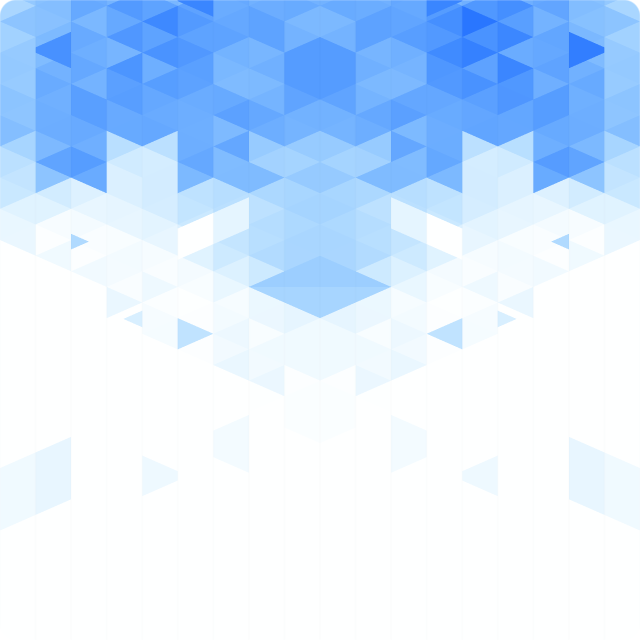
Write a WebGL 1 fragment shader that draws this background.

```glsl
precision highp float;
// Mirrored mosaic of blue triangles that thins out into white towards the bottom.

uniform vec2 u_resolution;

#define COLUMNS 18.0       // triangle columns across the canvas
#define SIDE 0.0488        // vertical side of one triangle
#define TOP_OFFSET 0.0091  // first lattice vertex below the top edge
#define SOLID_TONE 0.66    // tone of the deep upper band
#define FINE_GRAIN 0.24    // tone variation per triangle
#define BROAD_GRAIN 0.22   // tone variation per large rhombus
#define RIGHT_DEPTH 0.10   // extra depth on the right side
#define CORNER 0.025       // radius of the white corners
#define SEAM 0.010         // strength of the column seams

float hash(vec2 p) {
  return fract(sin(dot(p, vec2(127.1, 311.7))) * 43758.5453);
}

float bump(vec2 offset, vec2 size) {
  vec2 q = offset / size;
  return exp(-dot(q, q));
}

// Smooth tone before faceting: column counts from the centre, depth from the top.
float toneField(float column, float depth, float side, float grain) {
  float edge = 0.254 - 0.047 * cos(1.5708 * (floor(column) - 0.5));

  float solid = SOLID_TONE - 0.20 * smoothstep(6.8, 8.7, column);
  float ridge = bump(vec2(column - 4.7, depth - 0.07), vec2(1.8, 0.10));
  solid += (0.14 + RIGHT_DEPTH * step(0.0, side)) * ridge;
  solid += 0.10 * bump(vec2(column - 6.2, depth - 0.17), vec2(1.2, 0.05));

  float tail = 0.10 + 0.27 * exp(-column * column / 14.0);
  tail += 0.12 * exp(-20.0 * max(depth - edge, 0.0));
  tail *= 1.0 - smoothstep(0.42 - 0.03 * column, 0.56 - 0.022 * column, depth);
  tail += 0.20 * smoothstep(6.8, 8.0, column) * (1.0 - smoothstep(0.30, 0.36, depth));

  float mistEnd = 0.62 - 0.038 * max(column - 2.0, 0.0);
  float mist = 0.09 * grain * step(depth, mistEnd);
  return mix(solid, max(tail, mist), smoothstep(edge - 0.015, edge + 0.015, depth));
}

// Sets the tone inside a box of the three lattice axes.
void facet(inout float tone, vec3 p, vec3 low, vec3 high, float value) {
  vec3 inside = step(low, p) * step(p, high);
  tone = mix(tone, value, inside.x * inside.y * inside.z);
}

vec3 palette(float t) {
  return vec3(0.995 - 0.87 * t, 1.0 - 0.33 * t - 0.24 * t * t, 1.0);
}

vec3 mosaic(vec2 uv) {
  float side = uv.x - 0.5;
  float column = abs(side) * COLUMNS;
  float row = (1.0 - uv.y - TOP_OFFSET) / SIDE;

  // Lattice axes: two diagonals and the column.
  vec3 p = vec3(row - 0.5 * column, row + 0.5 * column, column);
  vec3 cell = floor(p);
  float outward = step(0.5, cell.y - cell.x - cell.z);
  float midColumn = cell.z + mix(0.333, 0.667, outward);
  float midDepth = 0.5 * (cell.x + cell.y + 1.0) * SIDE + TOP_OFFSET;

  float fine = hash(cell.xy + 17.0 * cell.z);
  float broad = hash(floor(cell.xy * 0.5) + 5.3);
  float tone = toneField(midColumn, midDepth, side, fine);
  tone *= 1.0 + FINE_GRAIN * (fine - 0.5) + BROAD_GRAIN * (broad - 0.5);

  // Deep facets in the upper band
  facet(tone, p, vec3(1, 1, 0), vec3(3, 3, 1), 0.76);
  facet(tone, p, vec3(4, 6, 1), vec3(5, 7, 3), 0.57);
  facet(tone, p, vec3(-9, -9, 3), vec3(9, 1.85, 4), 0.88);
  facet(tone, p, vec3(-2.67, 0, 7), vec3(9, 5.5, 8), 0.82 + 0.1 * step(0.0, side));

  // Central rhombi: blue, pale, then nearly white
  facet(tone, p, vec3(8, 8, 0), vec3(10, 10, 2), 0.39 + 0.05 * step(row, 9.0));
  facet(tone, p, vec3(10, 10, 0), vec3(12, 12, 2), 0.06);
  facet(tone, p, vec3(12, 12, 0), vec3(14, 14, 1), 0.015);

  // Slanted light slits
  facet(tone, p, vec3(5.13, 0, 2), vec3(6.13, 20, 3), 0.11);
  facet(tone, p, vec3(5.13, 0, 3), vec3(6.13, 20, 4), 0.0);

  // Loose chips
  facet(tone, p, vec3(8, 12, 3), vec3(9, 13, 4), 0.28);
  facet(tone, p, vec3(3, 10.8, 6), vec3(4.3, 12, 7), 0.35);
  facet(tone, p, vec3(7.26, 11, 5), vec3(9, 12.79, 6), 0.17);
  facet(tone, p, vec3(11, 16.9, 4), vec3(13.2, 19, 5), 0.07);
  facet(tone, p, vec3(12.1, 14, 2), vec3(14, 15.95, 3), 0.05);
  facet(tone, p, vec3(10.3, 0, 7), vec3(12.3, 30, 9), 0.06 + 0.04 * step(column, 8.0));

  vec3 color = palette(clamp(tone, 0.0, 1.0));
  float seam = 1.0 - smoothstep(0.0, 0.04, abs(fract(column + 0.5) - 0.5));
  return color - SEAM * seam;
}

void main() {
  // Nine samples per pixel smooth every facet edge.
  vec3 color = vec3(0.0);
  for (int i = 0; i < 9; i++) {
    float n = float(i);
    vec2 jitter = (vec2(mod(n, 3.0), floor(n / 3.0)) - 1.0) / 3.0;
    color += mosaic((gl_FragCoord.xy + jitter) / u_resolution) / 9.0;
  }

  // White rounded corners
  vec2 uv = gl_FragCoord.xy / u_resolution;
  vec2 fromCorner = max(abs(uv - 0.5) - 0.5 + CORNER, 0.0);
  float pixel = 1.0 / u_resolution.y;
  float outside = smoothstep(-pixel, pixel, length(fromCorner) - CORNER);
  gl_FragColor = vec4(mix(color, vec3(1.0), outside), 1.0);
}
```
